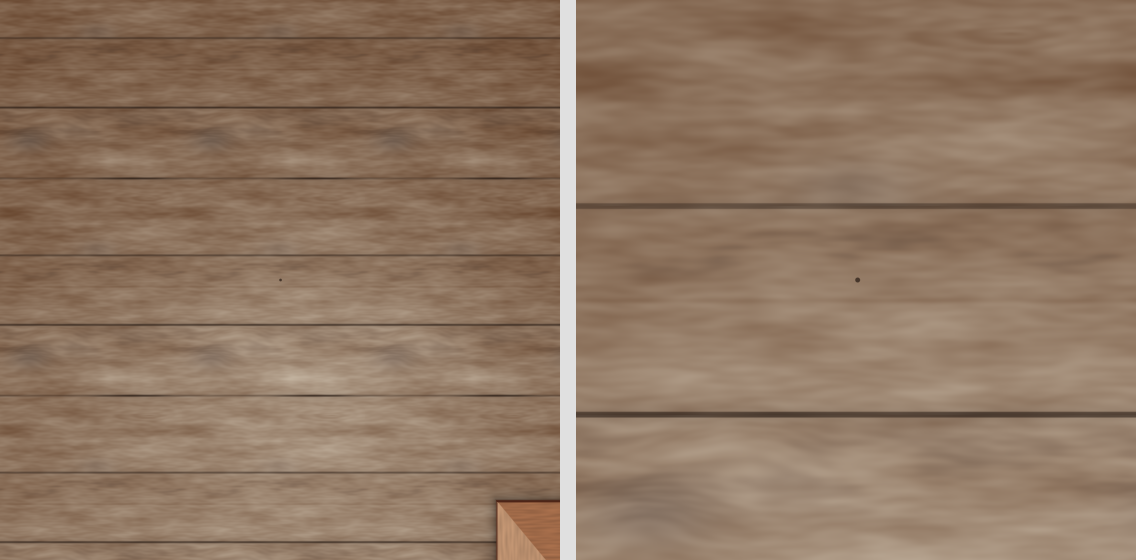
Left: the whole. Right: its middle third, enlarged.
Give the GLSL for this texture, as a Shadertoy shader.

```glsl
// Weathered horizontal wood planks under a soft light, with a mitred wooden frame in one corner.

const vec2  TILE        = vec2(0.3255, 0.388);     // size of one repeat of the plank pattern
const float TILE_TOP    = 0.932;                   // height of a repeat's first seam
const vec3  SEAM_AT     = vec3(0.0, 0.320, 0.646); // seams, measured down one repeat
const vec3  SEAM_DEPTH  = vec3(0.40, 0.55, 0.24);
const float SEAM_WIDTH  = 0.0017;
const vec3  WOOD_DARK   = vec3(0.47, 0.35, 0.26);
const vec3  WOOD_LIGHT  = vec3(0.67, 0.59, 0.51);
const vec3  WOOD_GREY   = vec3(0.43, 0.37, 0.33);
const vec3  SEAM_COLOR  = vec3(0.17, 0.12, 0.09);
const vec2  GLOW_CENTER = vec2(0.56, 0.32);
const vec2  GLOW_RADIUS = vec2(0.27, 0.29);
const vec2  KNOT        = vec2(0.16, 0.475);
const vec2  CATHEDRAL   = vec2(0.82, 0.735);
const vec2  FRAME       = vec2(0.886, 0.107);      // top left corner of the frame
const vec3  FRAME_RAIL  = vec3(0.62, 0.41, 0.28);
const vec3  FRAME_STILE = vec3(0.73, 0.56, 0.43);
const vec3  FRAME_EDGE  = vec3(0.29, 0.13, 0.08);

vec2 gradientAt(vec2 cell, float seed) {
    vec3 q = fract(vec3(cell.xyx + seed * 7.31) * vec3(0.1031, 0.1030, 0.0973));
    q += dot(q, q.yzx + 33.33);
    float angle = 6.2832 * fract((q.x + q.y) * q.z);
    return vec2(cos(angle), sin(angle));
}

// Gradient noise that wraps after "period" cells
float noise(vec2 p, vec2 period, float seed) {
    vec2 i = floor(p), f = p - i;
    vec2 u = f * f * f * (f * (f * 6.0 - 15.0) + 10.0);
    vec2 lo = mod(i, period), hi = mod(i + 1.0, period);
    float a = dot(gradientAt(lo, seed), f);
    float b = dot(gradientAt(vec2(hi.x, lo.y), seed), f - vec2(1, 0));
    float c = dot(gradientAt(vec2(lo.x, hi.y), seed), f - vec2(0, 1));
    float d = dot(gradientAt(hi, seed), f - 1.0);
    return mix(mix(a, b, u.x), mix(c, d, u.x), u.y);
}

// Long streaks built from ever thinner octaves
float grain(vec2 p, float seed) {
    float sum = 0.0, amp = 0.55;
    vec2 cells = vec2(2.0, 13.0);
    for (int i = 0; i < 4; i++) {
        sum += amp * noise(p * cells, cells, seed + float(i));
        cells = floor(cells * vec2(2.0, 1.9));
        amp *= 0.8;
    }
    return sum;
}

float band(float x, float center, float width) {
    float d = (x - center) / width;
    return exp(-d * d);
}

// Soft elliptical spot, repeating along x
float spot(vec2 p, vec2 center, vec2 radius) {
    vec2 d = p - center;
    d.x -= round(d.x);
    d /= radius;
    return exp(-dot(d, d));
}

vec3 planks(vec2 uv, float px) {
    vec2 p = fract(vec2(uv.x, TILE_TOP - uv.y) / TILE);
    float plank = step(SEAM_AT.y, p.y) + step(SEAM_AT.z, p.y);

    // Grain bends around the knot and the arcs beside it
    float knot = spot(p, KNOT, vec2(0.11, 0.045));
    vec2 bent = p;
    bent.y += 0.025 * knot + 0.025 * spot(p, vec2(0.33, 0.36), vec2(0.16, 0.05));
    bent.y += 0.008 * noise(p * vec2(4, 9), vec2(4, 9), 40.0);
    float streaks = grain(bent, 11.0 + 9.0 * plank);
    float blotch = noise(p * vec2(3, 8), vec2(3, 8), 60.0);

    // Light falling over the whole wall
    vec2 g = (uv - GLOW_CENTER) / GLOW_RADIUS;
    float tone = mix(0.53, 0.14, smoothstep(0.0, 1.0, uv.y)) + 0.40 * exp(-dot(g, g));
    tone -= 0.10 * smoothstep(0.25, 0.5, abs(uv.x - 0.5));

    // Bands that give each plank its character
    tone += 0.20 * band(p.y, 0.275, 0.022) + 0.12 * band(p.y, 0.55, 0.06);
    tone += 0.10 * band(p.y, 0.85, 0.025) + 0.08 * band(p.y, 0.19, 0.03);
    tone -= 0.16 * band(p.y, 0.06, 0.04) + 0.18 * band(p.y, 0.145, 0.005);
    tone += 0.62 * streaks + 0.20 * blotch;

    // Nested pointed rings
    vec2 c = (p - CATHEDRAL) / vec2(0.22, 0.038);
    float rings = sin(15.0 * length(c) + 5.0 * streaks);
    tone += 0.08 * rings * exp(-dot(c, c));
    vec3 color = mix(WOOD_DARK, WOOD_LIGHT, tone);

    // Grey weathering
    float grey = 0.55 * knot + 0.35 * spot(p, vec2(0.53, 0.97), vec2(0.10, 0.035));
    grey += 0.28 * band(p.y, 0.40, 0.06) * smoothstep(-0.25, 0.4, blotch - streaks);
    grey += 0.30 * band(p.y, 0.07, 0.035) * smoothstep(0.0, 0.4, -streaks);
    color = mix(color, WOOD_GREY * (0.85 + 0.4 * tone), clamp(grey, 0.0, 0.7));

    // Seams, the last one open only along part of its length
    for (int i = 0; i < 3; i++) {
        float d = p.y - SEAM_AT[i];
        d = abs(d - round(d)) * TILE.y;
        float depth = SEAM_DEPTH[i] + 0.15 * noise(p * vec2(6, 1), vec2(6, 1), 80.0 + float(i));
        if (i == 2) depth += 0.42 * spot(p, vec2(0.74, p.y), vec2(0.20, 1.0));
        float line = 1.0 - smoothstep(SEAM_WIDTH - px, SEAM_WIDTH + px, d);
        color = mix(color, SEAM_COLOR, depth * (line + 0.25 * exp(-d / 0.004)));
    }
    float speck = length(uv - vec2(0.501, 0.5));
    return mix(color, SEAM_COLOR, 0.75 * (1.0 - smoothstep(0.001, 0.001 + 1.5 * px, speck)));
}

vec3 frame(vec2 d, float px) {
    // d runs right and down from the frame's corner
    float miter = d.x - 0.83 * d.y;
    float railGrain = noise(d * vec2(25, 210), vec2(64), 90.0);
    float stileGrain = noise(d * vec2(190, 28), vec2(64), 95.0);
    vec3 rail = FRAME_RAIL * (1.0 + 0.15 * railGrain);
    vec3 stile = FRAME_STILE * (1.0 + 0.13 * stileGrain);
    vec3 color = mix(stile, rail, smoothstep(-px, px, miter));
    float rim = max(1.0 - smoothstep(0.002, 0.006, d.y), 0.8 * (1.0 - smoothstep(0.001, 0.004, d.x)));
    return mix(color, FRAME_EDGE, rim);
}

void mainImage(out vec4 fragColor, in vec2 fragCoord) {
    vec2 uv = fragCoord / iResolution.xy;
    float px = 1.0 / min(iResolution.x, iResolution.y);
    vec3 color = planks(uv, px);
    vec2 d = vec2(uv.x - FRAME.x, FRAME.y - uv.y);
    float inside = min(d.x, d.y);
    color *= 1.0 - 0.35 * exp(-length(min(d, 0.0)) / 0.008);
    color = mix(color, frame(d, px), smoothstep(-px, px, inside));
    fragColor = vec4(clamp(color, 0.0, 1.0), 1.0);
}
```
